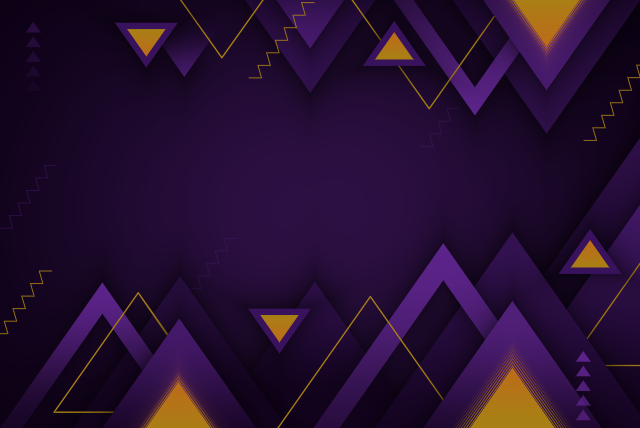
Write a WebGL 1 fragment shader that draws this background.

```glsl
precision highp float;
// Dark violet backdrop framed by layered peaks, gold triangles, thin lines and zigzags.
uniform vec2 u_resolution;

const vec3 NIGHT = vec3(0.075, 0.012, 0.125);
const vec3 DUSK = vec3(0.19, 0.065, 0.30);
const vec3 VIOLET = vec3(0.27, 0.10, 0.42);
const vec3 ORCHID = vec3(0.36, 0.14, 0.54);
const vec3 AMBER = vec3(0.74, 0.42, 0.10);
const vec3 GOLD = vec3(0.66, 0.50, 0.08);
const float SLOPE = 1.42;
const float LINE = 0.0016;
const float UP = 1.0;
const float DOWN = -1.0;

// Antialiased coverage of a signed distance
float cover(float d) {
  return 1.0 - smoothstep(-0.6, 0.6, d * u_resolution.y);
}

// Endless wedge below (UP) or above (DOWN) its apex
float wedge(vec2 p, vec2 apex, float dir) {
  vec2 q = p - apex;
  return (SLOPE * abs(q.x) + dir * q.y) / length(vec2(SLOPE, 1.0));
}

float triangle(vec2 p, vec2 apex, float dir, float height) {
  return max(wedge(p, apex, dir), dir * (apex.y - p.y) - height);
}

float segment(vec2 p, vec2 a, vec2 b) {
  vec2 ab = b - a;
  return length(p - a - ab * clamp(dot(p - a, ab) / dot(ab, ab), 0.0, 1.0));
}

float corner(vec2 p, vec2 a, vec2 b, vec2 c) {
  return min(segment(p, a, b), segment(p, b, c)) - LINE;
}

// Staircase of flat treads and back-leaning risers
float zigzag(vec2 p, vec2 start, float steps) {
  float d = 1.0;
  for (int i = 0; i < 7; i++) {
    if (float(i) > steps) break;
    vec2 a = start + float(i) * vec2(0.0205, 0.0293);
    vec2 b = a + vec2(0.029, 0.0);
    d = min(d, segment(p, a, b));
    if (float(i) < steps) d = min(d, segment(p, b, a + vec2(0.0205, 0.0293)));
  }
  return d - LINE * 0.75;
}

// Solid layer with a soft shadow around it
vec3 layer(vec3 col, vec3 paint, float d, float alpha) {
  col *= 1.0 - 0.42 * alpha * exp(-max(d, 0.0) * 32.0);
  return mix(col, paint, cover(d) * alpha);
}

vec3 peak(vec3 col, vec2 p, vec2 apex, float dir, vec3 light, float fade) {
  float depth = dir * (apex.y - p.y);
  vec3 paint = mix(light, NIGHT, smoothstep(0.0, fade, depth));
  return layer(col, paint, wedge(p, apex, dir), 1.0);
}

vec3 chevron(vec3 col, vec2 p, vec2 apex, float dir, float band, float fade) {
  float d = wedge(p, apex, dir);
  float alpha = 1.0 - 0.85 * smoothstep(0.0, fade, dir * (apex.y - p.y));
  return layer(col, ORCHID, max(d, -d - band), alpha);
}

// Gold tip wrapped in fine contour stripes and a glow
vec3 goldPeak(vec3 col, vec2 p, vec2 apex, float dir, float halo, float glow) {
  float d = wedge(p, apex, dir);
  vec3 paint = mix(AMBER, GOLD, clamp(dir * (apex.y - p.y) / 0.12, 0.0, 1.0));
  float stripes = 0.5 - 0.5 * cos(6.2832 * d / 0.0049);
  float fade = 1.0 - smoothstep(0.0, halo, d);
  col += AMBER * glow * exp(-max(d, 0.0) * 70.0);
  col = mix(col, paint, stripes * fade * 0.75);
  return mix(col, paint, cover(d));
}

// Small gold triangle in a violet frame
vec3 badge(vec3 col, vec2 p, vec2 apex, float dir) {
  col = layer(col, vec3(0.22, 0.07, 0.36), triangle(p, apex, dir, 0.105), 1.0);
  vec2 tip = apex - vec2(0.0, dir * 0.026);
  vec3 paint = mix(AMBER, GOLD, clamp((tip.y - p.y) * dir / 0.065, 0.0, 1.0));
  return mix(col, paint, cover(triangle(p, tip, dir, 0.064)));
}

// Vertical run of five small triangles, fading by the given step
vec3 column(vec3 col, vec2 p, vec2 top, float alpha, float loss) {
  for (int i = 0; i < 5; i++) {
    float n = float(i);
    float d = triangle(p, top - vec2(0.0, n * 0.0342), UP, 0.025);
    col = mix(col, ORCHID * 1.1, cover(d) * (alpha - n * loss));
  }
  return col;
}

void main() {
  vec2 p = gl_FragCoord.xy / u_resolution * vec2(1.5, 1.0);
  float r = length((p - vec2(0.75, 0.5)) * vec2(1.0, 1.2));
  vec3 col = mix(vec3(0.175, 0.062, 0.265), vec3(0.05, 0.004, 0.085), smoothstep(0.03, 1.0, r));

  // Faint zigzags
  float faint = min(zigzag(p, vec2(0.986, 0.658), 3.0), zigzag(p, vec2(0.001, 0.467), 5.0));
  faint = min(faint, zigzag(p, vec2(0.443, 0.326), 4.0));
  col = mix(col, VIOLET, cover(faint) * 0.45);

  // Lower right slopes
  col = peak(col, p, vec2(1.56, 0.763), UP, DUSK, 0.65);
  col = peak(col, p, vec2(1.56, 0.607), UP, VIOLET, 0.6);
  col = mix(col, GOLD, cover(corner(p, vec2(1.56, 0.469), vec2(1.37, 0.2), vec2(1.37, 0.2))));
  col = mix(col, GOLD, cover(segment(p, vec2(1.4, 0.146), vec2(1.56, 0.146)) - LINE));

  // Lower left peaks
  col = peak(col, p, vec2(0.738, 0.342), UP, DUSK, 0.27);
  col = peak(col, p, vec2(0.422, 0.355), UP, DUSK * 0.85, 0.3);
  col = chevron(col, p, vec2(0.240, 0.340), UP, 0.042, 0.34);
  float trace = corner(p, vec2(0.42, 0.18), vec2(0.324, 0.316), vec2(0.127, 0.037));
  trace = min(trace, corner(p, vec2(0.127, 0.037), vec2(0.3, 0.037), vec2(0.42, 0.18)));
  trace = max(trace, -wedge(p, vec2(0.42, 0.256), UP));
  trace = min(trace, segment(p, vec2(0.324, 0.316), vec2(0.391, 0.219)) - LINE);
  col = mix(col, GOLD, cover(trace));
  col = peak(col, p, vec2(0.420, 0.256), UP, VIOLET, 0.33);
  col = goldPeak(col, p, vec2(0.418, 0.107), UP, 0.018, 0.3);

  // Lower central peaks
  col = peak(col, p, vec2(1.201, 0.457), UP, DUSK * 1.1, 0.52);
  col = chevron(col, p, vec2(1.039, 0.432), UP, 0.05, 0.6);
  col = mix(col, GOLD, cover(corner(p, vec2(0.648, -0.005), vec2(0.868, 0.307), vec2(1.05, 0.05))));
  col = peak(col, p, vec2(1.201, 0.297), UP, ORCHID * 0.9, 0.4);
  col = goldPeak(col, p, vec2(1.201, 0.141), UP, 0.042, 0.06);

  // Upper hanging peaks
  float tipFade = 1.0 - smoothstep(0.0, 0.13, p.y - 0.82);
  col = layer(col, VIOLET, wedge(p, vec2(0.432, 0.82), DOWN), tipFade);
  col = peak(col, p, vec2(0.727, 0.783), DOWN, DUSK * 1.1, 0.4);
  col = peak(col, p, vec2(0.727, 0.887), DOWN, VIOLET, 0.25);
  col = peak(col, p, vec2(1.281, 0.6875), DOWN, DUSK, 0.5);
  col = chevron(col, p, vec2(1.113, 0.730), DOWN, 0.038, 0.42);
  float hung = corner(p, vec2(0.42, 1.005), vec2(0.52, 0.865), vec2(0.62, 1.005));
  hung = min(hung, corner(p, vec2(0.822, 1.005), vec2(1.006, 0.746), vec2(1.158, 0.961)));
  col = mix(col, GOLD, cover(hung));
  col = peak(col, p, vec2(1.281, 0.789), DOWN, VIOLET, 0.5);
  col = goldPeak(col, p, vec2(1.281, 0.891), DOWN, 0.018, 0.3);

  // Bright zigzags, badges and triangle columns
  float bright = min(zigzag(p, vec2(0.584, 0.818), 6.0), zigzag(p, vec2(1.369, 0.672), 6.0));
  bright = min(bright, zigzag(p, vec2(-0.031, 0.191), 6.0));
  col = mix(col, GOLD, cover(bright) * 0.85);
  col = badge(col, p, vec2(0.343, 0.842), DOWN);
  col = badge(col, p, vec2(0.924, 0.951), UP);
  col = badge(col, p, vec2(1.383, 0.465), UP);
  col = badge(col, p, vec2(0.655, 0.174), DOWN);
  col = column(col, p, vec2(0.078, 0.949), 0.3, 0.055);
  col = column(col, p, vec2(1.367, 0.180), 0.85, 0.06);
  gl_FragColor = vec4(col, 1.0);
}
```
